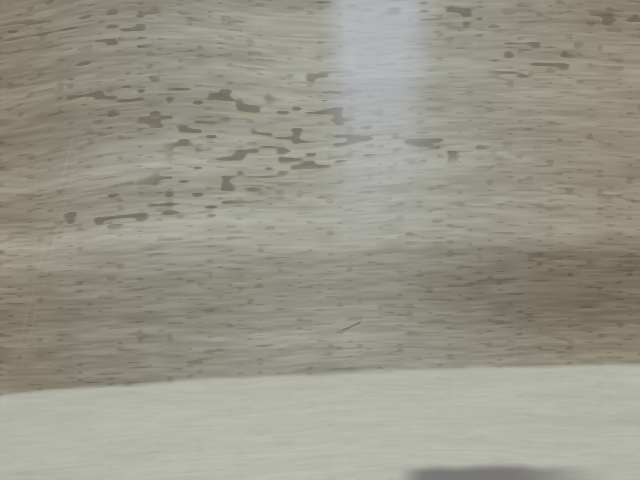
Write a Shadertoy shader that draws this texture.

```glsl
// Weathered hardwood board with pale sapwood, torn grain and a soft window glare.

const vec3 DARK_WOOD = vec3(0.445, 0.425, 0.375);
const vec3 PALE_WOOD = vec3(0.715, 0.720, 0.675);
const vec3 WARM_TINT = vec3(1.025, 0.985, 0.940);
const vec3 GLARE_COLOR = vec3(0.74, 0.77, 0.81);
const vec3 OCHRE = vec3(0.62, 0.57, 0.44);
const vec3 SHADOW = vec3(0.40, 0.39, 0.39);

float hash(vec2 p) {
    vec3 q = fract(vec3(p.xyx) * 0.1031);
    q += dot(q, q.yzx + 33.33);
    return fract((q.x + q.y) * q.z);
}

float noise(vec2 p) {
    vec2 i = floor(p), f = fract(p);
    f = f * f * (3.0 - 2.0 * f);
    return mix(mix(hash(i), hash(i + vec2(1, 0)), f.x),
               mix(hash(i + vec2(0, 1)), hash(i + vec2(1, 1)), f.x), f.y);
}

// Layered noise centred on zero
float fbm(vec2 p, int octaves) {
    float sum = 0.0, amp = 0.5;
    for (int i = 0; i < octaves; i++) {
        sum += amp * (noise(p) - 0.5);
        p = p * 2.03 + 17.7;
        amp *= 0.55;
    }
    return sum;
}

float bump(float x, float center, float width) {
    float d = (x - center) / width;
    return exp(-d * d);
}

// Bend the board so that the fibres rise to the right and swirl a little
vec2 grainSpace(vec2 p) {
    float bow = 0.045 * bump(p.x, 0.22, 0.25) * smoothstep(0.45, 0.9, p.y);
    float arch = 0.035 * smoothstep(0.0, 0.5, p.x) + 0.012 * p.x;
    float sway = 0.05 * fbm(p * vec2(2.2, 3.0) + 4.0, 2);
    return vec2(p.x, p.y - arch - bow + sway);
}

// Broad figure, streaks and fine fibres
float grainTone(vec2 q) {
    float figure = 0.50 * fbm(q * vec2(1.3, 13.0) + 9.0, 3);
    float streaks = 0.30 * fbm(q * vec2(3.5, 60.0) + 31.0, 2);
    float fibres = 0.26 * (noise(q * vec2(22.0, 210.0)) - 0.5);
    return figure + streaks + fibres;
}

// Large light and dark areas of the heartwood
float heartTone(vec2 p, vec2 q) {
    float tone = 0.33 + 0.21 * bump(p.x, 0.68, 0.48);
    tone += 0.24 * bump(q.y, 0.49, 0.045) * (1.0 - 0.5 * smoothstep(0.7, 1.2, p.x));
    tone += 0.08 * bump(p.y, 0.68, 0.12);
    tone -= 0.12 * bump(q.y, 0.36, 0.06);
    tone -= 0.30 * smoothstep(0.65, 1.15, p.x) * bump(p.y, 0.37, 0.11);
    tone -= 0.12 * bump(p.x, 0.0, 0.25) * bump(p.y, 0.74, 0.2);
    return tone;
}

// Short slits, gathered in loose clusters
float tornGrain(vec2 q) {
    float cluster = smoothstep(0.56, 0.76, noise(q * vec2(4.5, 11.0) + 52.0));
    float slits = smoothstep(0.66, 0.84, noise(q * vec2(34.0, 115.0) + 7.0));
    return cluster * slits * smoothstep(0.42, 0.5, q.y);
}

float segmentDistance(vec2 p, vec2 a, vec2 b) {
    vec2 d = b - a;
    return length(p - a - d * clamp(dot(p - a, d) / dot(d, d), 0.0, 1.0));
}

float scratch(vec2 p, vec2 a, vec2 b, float width) {
    return 1.0 - smoothstep(0.3 * width, width, segmentDistance(p, a, b));
}

void mainImage(out vec4 fragColor, in vec2 fragCoord) {
    vec2 p = fragCoord / iResolution.y;
    vec2 q = grainSpace(p);
    float grain = grainTone(q);

    // Heartwood above, sapwood below a gently rising edge
    float edge = 0.175 + 0.085 * p.x - 0.027 * p.x * p.x;
    edge += 0.012 * fbm(vec2(p.x * 7.0, p.y * 40.0), 2);
    float sap = 1.0 - smoothstep(-0.006, 0.008, p.y - edge);
    float sapTone = 0.90 + 0.10 * bump(p.x, 0.6, 0.6) + 0.38 * grain;
    float tone = mix(heartTone(p, q) + grain, sapTone, sap);

    // Fine dark pores
    float pores = smoothstep(0.70, 0.9, noise(q * vec2(48.0, 190.0) + 80.0));
    tone -= pores * mix(0.20, 0.05, sap);
    vec3 color = mix(DARK_WOOD, PALE_WOOD, tone);
    float warmth = smoothstep(0.25, 0.75, abs(p.x - 0.62)) * (1.0 - sap);
    color *= mix(vec3(1.0), WARM_TINT, warmth);

    // Torn slits: dark hollow with a lit ochre lip
    float hollow = tornGrain(q);
    float lip = tornGrain(q + vec2(0.003, 0.004));
    color = mix(color, OCHRE, 0.5 * lip * (1.0 - hollow));
    color = mix(color, DARK_WOOD * 0.82, 0.6 * hollow);

    // Paired long scratches and one short nick
    for (int i = 0; i < 2; i++) {
        vec2 shift = vec2(0.018 * float(i), 0.0);
        float line = scratch(p, vec2(0.005, 0.15) + shift, vec2(0.18, 0.82) + shift, 0.0028);
        color += 0.045 * line * (noise(p * 22.0 + shift) - 0.25);
    }
    color -= 0.12 * scratch(p, vec2(0.715, 0.312), vec2(0.75, 0.328), 0.003);

    // Cool reflection fading down the board
    float column = smoothstep(0.66, 0.74, p.x) * (1.0 - smoothstep(0.82, 0.93, p.x));
    float glare = column * smoothstep(0.40, 1.0, p.y + 0.15 * fbm(q * vec2(3.0, 30.0), 2));
    glare += 0.16 * bump(p.x, 0.8, 0.25) * smoothstep(0.25, 0.9, p.y);
    color = mix(color, GLARE_COLOR, 0.62 * min(glare, 1.0));

    // Soft shadow at the lower rim
    float rim = 0.026 + 0.02 * fbm(vec2(p.x * 12.0, 3.0), 2);
    float shade = smoothstep(0.82, 0.89, p.x) * (1.0 - smoothstep(1.05, 1.3, p.x));
    color = mix(color, SHADOW, 0.75 * shade * (1.0 - smoothstep(rim - 0.014, rim + 0.008, p.y)));
    fragColor = vec4(clamp(color, 0.0, 1.0), 1.0);
}
```
